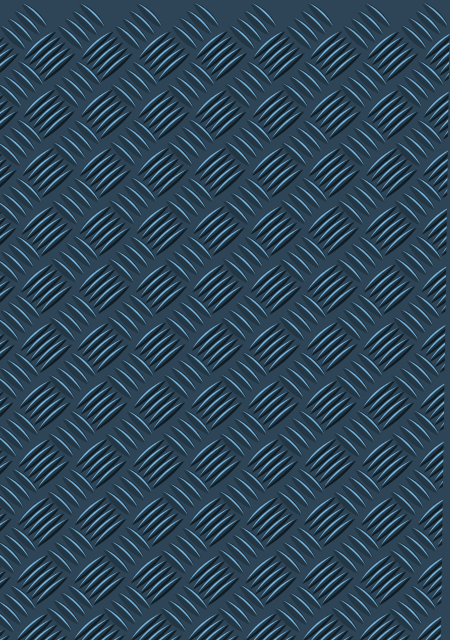
Write a WebGL 1 fragment shader that draws this texture.

```glsl
precision highp float;
// Blue steel tread plate: groups of raised bars, five heavy rising ones
// alternating with four fine falling ones on a slightly sheared lattice.
// Each bar is a bent lens layered as shadow, body, and a thin glint.
uniform vec2 u_resolution;

const float COLUMNS = 7.87;              // lattice columns across the canvas
const vec2 PITCH = vec2(1.0, 1.018);     // lattice step, in column widths
const float SHEAR = 0.0145;              // sideways drift per unit of height
const float HEAVY_BARS = 5.0;
const float FINE_BARS = 4.0;

const vec3 STEEL = vec3(0.18, 0.27, 0.34);
const vec3 BODY = vec3(0.13, 0.20, 0.25);
const vec3 SHADOW = vec3(0.06, 0.11, 0.14);
const vec3 GLINT = vec3(0.45, 0.69, 0.85);

float hash(vec2 p) {
  return fract(sin(dot(p, vec2(127.1, 311.7))) * 43758.5);
}

// Coverage of a lens along x, bowed towards +y and pointed at both ends.
float lens(vec2 p, float halfLength, float halfWidth, float bow, float pixel) {
  float t = p.x / halfLength;
  float taper = 1.0 - t * t;
  float width = halfWidth * taper;
  float edge = width - abs(p.y - bow * taper);
  return clamp(min(0.5 + edge / pixel, 2.0 * width / pixel), 0.0, 1.0);
}

// Heavy bar: deep shadow below, dark body, bright glint on the upper side.
vec3 heavyBar(vec3 color, vec2 p, float pixel) {
  float shade = lens(p + vec2(0.0, 0.028), 0.375, 0.048, 0.012, pixel);
  float body = lens(p + vec2(0.0, 0.004), 0.355, 0.046, 0.026, pixel);
  float glint = lens(p, 0.340, 0.0155, 0.040, pixel);
  color = mix(color, SHADOW, shade);
  vec3 side = mix(SHADOW, BODY * 1.06, smoothstep(-0.040, -0.005, p.y));
  color = mix(color, side, body);
  return mix(color, GLINT, glint);
}

// Fine bar: soft fill, narrow dark rim and a hairline glint.
vec3 fineBar(vec3 color, vec2 p, float pixel) {
  float fill = lens(p + vec2(0.0, 0.032), 0.300, 0.064, 0.012, pixel);
  float rim = lens(p - vec2(0.0, 0.008), 0.295, 0.021, 0.036, pixel);
  float glint = lens(p, 0.290, 0.0150, 0.034, pixel);
  color = mix(color, BODY, fill * 0.85);
  color = mix(color, SHADOW, rim * 0.7);
  return mix(color, GLINT, glint);
}

// Lattice index of the group nearest to q.
vec2 groupIndex(vec2 q, vec2 origin) {
  return floor((q - origin) / PITCH + 0.5);
}

// Position within a group, turned so that x runs along its bars.
vec2 groupFrame(vec2 q, vec2 origin, vec2 id, vec2 along) {
  vec2 wobble = (vec2(hash(id), hash(id + 17.3)) - 0.5) * 0.014;
  vec2 local = q - origin - id * PITCH - wobble;
  local.y = -local.y;
  return vec2(dot(local, along), dot(local, vec2(-along.y, along.x)));
}

// Centred offset of one bar across a group of count bars.
vec2 barOffset(float index, float count, float spacing) {
  return vec2(0.0, ((count - 1.0) * 0.5 - index) * spacing);
}

void main() {
  // Column units, measured down from the top edge, then sheared.
  float pixel = COLUMNS / u_resolution.x;
  vec2 q = vec2(gl_FragCoord.x, u_resolution.y - gl_FragCoord.y) * pixel;
  q.x += SHEAR * q.y;
  vec3 color = STEEL;

  // Fine groups; the first row sits a little further right.
  vec2 fineOrigin = vec2(0.380, 0.453);
  fineOrigin.x += 0.06 * (1.0 - step(0.96, q.y));
  vec2 fineId = groupIndex(q, fineOrigin);
  vec2 fine = groupFrame(q, fineOrigin, fineId, vec2(0.725, -0.689));

  // Heavy groups fill the gaps diagonally between the fine ones.
  vec2 heavyOrigin = vec2(0.875, 0.970);
  vec2 heavyId = groupIndex(q, heavyOrigin);
  vec2 heavy = groupFrame(q, heavyOrigin, heavyId, vec2(0.743, 0.669));

  for (float i = 0.0; i < FINE_BARS; i++) {
    color = fineBar(color, fine - barOffset(i, FINE_BARS, 0.180), pixel);
  }
  // No heavy row lies above the first fine row.
  if (heavyId.y >= 0.0) {
    for (float i = 0.0; i < HEAVY_BARS; i++) {
      vec2 offset = barOffset(i, HEAVY_BARS, 0.128);
      color = heavyBar(color, heavy - offset, pixel);
    }
  }

  // The tread stops at the sheared right edge, leaving a plain margin.
  float tread = clamp(0.5 + (COLUMNS - q.x) / pixel, 0.0, 1.0);
  gl_FragColor = vec4(mix(STEEL, color, tread), 1.0);
}
```
